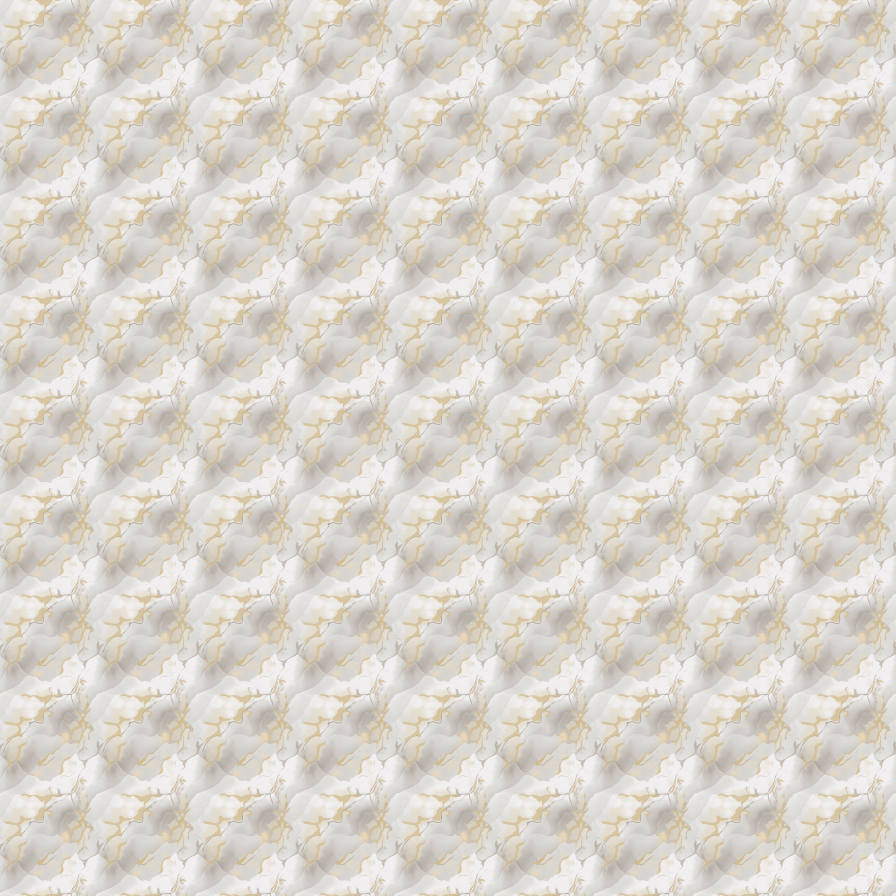
Write a WebGL 2 fragment shader that draws this texture.

```glsl
#version 300 es
precision highp float;
// Pale marble tile repeated nine by nine: broad lit and shaded areas are
// clouded by wrapped noise and soft stretched cells, then crossed by brown
// hairlines and sparse gold flecks along the rising diagonals.

uniform vec2 u_resolution;
out vec4 fragColor;

const float REPEATS = 9.0;
const vec3 ASH = vec3(0.68, 0.65, 0.615);
const vec3 STONE = vec3(0.80, 0.78, 0.76);
const vec3 MIST = vec3(0.865, 0.86, 0.845);
const vec3 WHITE = vec3(0.945, 0.938, 0.938);
const vec3 CREAM = vec3(0.89, 0.855, 0.78);
const vec3 BROWN = vec3(0.55, 0.48, 0.39);
const vec3 GOLD = vec3(0.82, 0.73, 0.55);
const vec3 PEACH = vec3(0.95, 0.86, 0.70);

float hash(vec2 p) {
  return fract(sin(dot(p, vec2(127.1, 311.7))) * 43758.5453);
}

// Value noise that wraps after a whole number of lattice steps
float noise(vec2 p, float period, float seed) {
  vec2 i = floor(p);
  vec2 f = p - i;
  f = f * f * (3.0 - 2.0 * f);
  vec2 a = mod(i, period) + seed;
  vec2 b = mod(i + 1.0, period) + seed;
  return mix(mix(hash(a), hash(vec2(b.x, a.y)), f.x),
             mix(hash(vec2(a.x, b.y)), hash(b), f.x), f.y);
}

float fbm(vec2 uv, float frequency, float seed) {
  float sum = 0.0;
  float weight = 0.533;
  for (int i = 0; i < 4; i++) {
    sum += weight * noise(uv * frequency, frequency, seed);
    frequency *= 2.0;
    weight *= 0.5;
  }
  return sum;
}

// Axes along and across the rising diagonal
vec2 diagonal(vec2 p) {
  return vec2(p.x + p.y, p.x - p.y) * 0.7071;
}

// Wrapped cells stretched along the diagonal: (random tone, edge distance, slope)
vec3 patches(vec2 uv, float count) {
  vec2 p = uv * count;
  vec2 home = floor(p);
  float nearest = 9.0, second = 9.0, tone = 0.0, slope = 0.0;
  for (int y = -2; y <= 2; y++) {
    for (int x = -2; x <= 2; x++) {
      vec2 cell = home + vec2(x, y);
      vec2 id = mod(cell, count);
      vec2 jitter = vec2(hash(id + 3.7), hash(id + 9.2));
      vec2 offset = diagonal(p - cell - jitter) * vec2(0.7, 1.15);
      float d = length(offset);
      if (d < nearest) {
        second = nearest;
        nearest = d;
        tone = hash(id + 17.3);
        slope = offset.x * 0.6 - offset.y;
      } else {
        second = min(second, d);
      }
    }
  }
  return vec3(tone, (second - nearest) * 0.5 / count, slope);
}

// Soft wrapped ellipse, long axis on the diagonal
float glow(vec2 uv, vec2 center, vec2 size) {
  vec2 q = diagonal(fract(uv - center + 0.5) - 0.5) / size;
  return exp(-dot(q, q));
}

// Distance to a wrapped straight vein with whole-number direction
float veinDistance(vec2 p, vec2 normal, float offset) {
  return abs(fract(dot(p, normal) - offset + 0.5) - 0.5) / length(normal);
}

float line(float d, float width, float blur) {
  return 1.0 - smoothstep(width, width + blur, d);
}

vec3 marble(vec2 uv, float blur) {
  vec2 warp = vec2(fbm(uv, 3.0, 1.0), fbm(uv, 3.0, 23.0)) - 0.5;
  vec2 p = uv + 0.4 * warp;
  vec2 broad = uv + 0.2 * warp;
  vec3 cell = patches(p, 4.0);
  float cloud = fbm(p + 0.3 * warp.yx, 3.0, 41.0);
  float wear = fbm(uv, 6.0, 67.0);

  // Lit and shaded areas of the stone
  float tone = 0.67 + 0.22 * (cell.x - 0.5) + 0.22 * cell.z + 0.75 * (cloud - 0.5);
  tone += 0.42 * glow(broad, vec2(0.82, 0.19), vec2(0.20, 0.17));
  tone += 0.40 * glow(broad, vec2(0.35, 0.94), vec2(0.27, 0.10));
  tone += 0.34 * glow(broad, vec2(0.18, 0.54), vec2(0.15, 0.10));
  tone -= 0.62 * glow(broad, vec2(0.12, 0.30), vec2(0.18, 0.15));
  tone -= 0.42 * glow(broad, vec2(0.70, 0.80), vec2(0.22, 0.17));
  tone -= 0.22 * glow(broad, vec2(0.45, 0.45), vec2(0.16, 0.14));
  vec3 color = mix(ASH, STONE, smoothstep(0.0, 0.36, tone));
  color = mix(color, MIST, smoothstep(0.32, 0.60, tone));
  color = mix(color, WHITE, smoothstep(0.57, 0.84, tone));
  color = mix(color, CREAM, 0.65 * smoothstep(0.55, 0.70, wear));

  // Broken brown creases and hairlines
  float crease = line(cell.y, 0.002, blur) * smoothstep(0.44, 0.62, cloud);
  color = mix(color, BROWN, 0.42 * crease);
  float contour = line(abs(cloud - 0.47) * 0.35, 0.001, blur);
  color = mix(color, BROWN, 0.32 * contour * smoothstep(0.46, 0.62, wear));
  float thread = line(veinDistance(p, vec2(1.0, -1.0), 0.64), 0.002, blur);
  color = mix(color, BROWN, 0.5 * thread * smoothstep(0.38, 0.56, wear));

  // Gold veins that swell into flecks
  float swell = 0.010 * smoothstep(0.52, 0.68, wear);
  float vein = line(veinDistance(p, vec2(1.0, -1.0), 0.10), 0.002 + swell, blur);
  color = mix(color, GOLD, 0.75 * vein * smoothstep(0.38, 0.54, wear));
  float fleck = line(cell.y, swell, blur) * smoothstep(0.53, 0.62, wear);
  color = mix(color, GOLD, 0.7 * fleck);
  color = mix(color, PEACH, 0.8 * glow(broad, vec2(0.63, 0.57), vec2(0.05, 0.045)));
  return mix(color, PEACH, 0.65 * glow(broad, vec2(0.41, 0.23), vec2(0.05, 0.03)));
}

void main() {
  float scale = REPEATS / min(u_resolution.x, u_resolution.y);
  vec3 color = vec3(0.0);
  // Four samples smooth the fine grain
  for (int i = 0; i < 4; i++) {
    vec2 shift = vec2(i % 2, i / 2) * 0.5 - 0.25;
    color += 0.25 * marble(fract((gl_FragCoord.xy + shift) * scale), scale * 0.6);
  }
  fragColor = vec4(color, 1.0);
}
```
